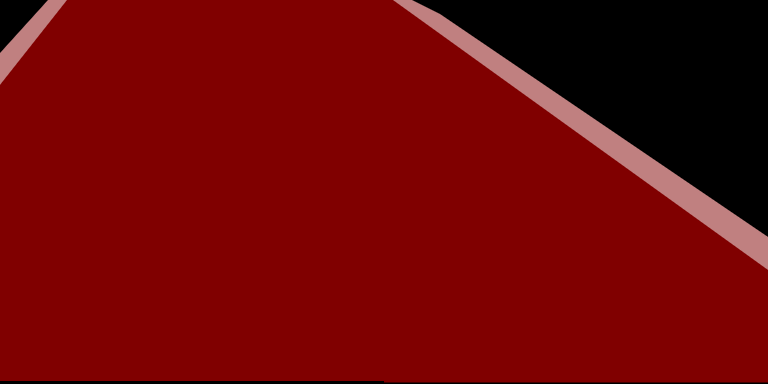
Give the GLSL for this background, as a Shadertoy shader.

```glsl
#define FIELD_COLOR  vec3(0.502, 0.0, 0.0)
#define BORDER_COLOR vec3(0.753, 0.502, 0.502)
#define BACK_COLOR   vec3(0.0)
#define FLOOR_LEFT   0.0078
#define FLOOR_RIGHT  0.0039
#define FLOOR_STEP_X 1.0

// Signed distance to the line a-b, positive on its right-hand side
float rightOf(vec2 p, vec2 a, vec2 b) {
    vec2 d = normalize(b - a);
    return dot(p - a, vec2(d.y, -d.x));
}

// Antialiased coverage of the region where the distance is positive
float coverage(float dist, float pixel) {
    return clamp(dist / pixel + 0.5, 0.0, 1.0);
}

void mainImage(out vec4 fragColor, in vec2 fragCoord) {
    // Canvas units: height is 1, width is 2
    vec2 p = fragCoord / iResolution.xy * vec2(2.0, 1.0);
    float pixel = 1.0 / iResolution.y;

    // Outer outline: left slope, bevelled corner, right slope
    float outer = rightOf(p, vec2(0.0, 0.862), vec2(0.125, 1.0));
    outer = min(outer, rightOf(p, vec2(1.073, 1.0), vec2(1.146, 0.9635)));
    outer = min(outer, rightOf(p, vec2(1.146, 0.9635), vec2(2.0, 0.383)));

    // Inner field: left and right slopes
    float inner = rightOf(p, vec2(0.0, 0.779), vec2(0.1745, 1.0));
    inner = min(inner, rightOf(p, vec2(1.0234, 1.0), vec2(2.0, 0.297)));

    // Thin floor strip, lower on the right half
    float rightHalf = coverage(p.x - FLOOR_STEP_X, pixel);
    float aboveFloor = p.y - mix(FLOOR_LEFT, FLOOR_RIGHT, rightHalf);

    // Layers from back to front
    vec3 color = mix(BACK_COLOR, BORDER_COLOR, coverage(outer, pixel));
    color = mix(color, FIELD_COLOR, coverage(inner, pixel));
    color = mix(BACK_COLOR, color, coverage(aboveFloor, pixel));
    fragColor = vec4(color, 1.0);
}
```
